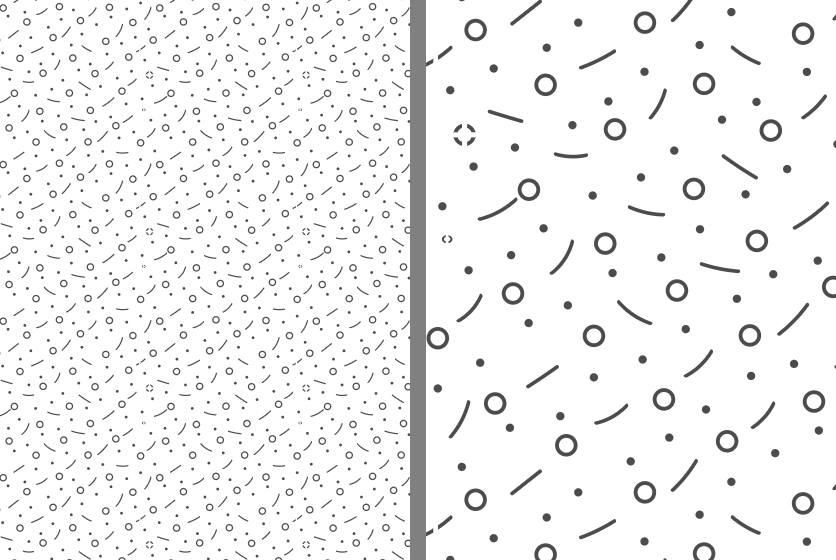
Left: the whole. Right: its middle third, enlarged.
Reproduce this pattern procedurally as a Shadertoy shader.

```glsl
// Seamless confetti: thin grey rings, bowed dashes and small dots on white.
// One square tile holds 108 jittered points of a wrapped slanted lattice,
// and the nearest mark gives the distance. A few marks at the seam are worn.

vec4 hash4(float n) {
    return fract(sin(n * vec4(12.99, 78.23, 37.72, 53.14) + 1.7) * 4375.85);
}

float ring(vec2 p) {
    return abs(length(p) - 0.0198) - 0.0041;
}

float dotMark(vec2 p) {
    return length(p) - 0.0088;
}

// Slightly bowed stroke with rounded ends
float dash(vec2 p, float angle, float halfLength, float bow) {
    float c = cos(angle), s = sin(angle);
    p = vec2(c * p.x + s * p.y, c * p.y - s * p.x);
    p.y -= bow * (p.x * p.x - 0.0007);
    p.x -= clamp(p.x, -halfLength, halfLength);
    return length(p) - 0.0039;
}

float confetti(vec2 p) {
    float nearest = 1.0;
    for (int k = 0; k < 108; k++) {
        float n = float(k);
        vec4 h = hash4(n);
        bool worn = k == 0 || k == 102 || k == 104;

        // Lattice point, jittered and wrapped around the tile
        vec2 site = vec2(n, 33.0 * n) / 108.0;
        if (!worn) site += (h.xy - 0.5) * 0.036;
        vec2 q = fract(p - site + 0.5) - 0.5;

        float d;
        if (k % 2 == 1) {
            d = dotMark(q);
        } else if (k % 4 == 2) {
            // Mostly rising strokes, the rest falling gently
            float angle = h.z < 0.58 ? mix(0.4, 1.1, h.w) : mix(-0.6, 0.0, h.w);
            if (worn) angle = 0.6;
            d = dash(q, angle, mix(0.031, 0.044, h.x), 4.5 * h.y);
            if (worn) d = max(d, 0.005 - abs(q.x + 0.006));
        } else if (k == 104) {
            // Shrunken remnant of a ring
            d = abs(length(q * vec2(1.0, 1.3)) - 0.009) - 0.0022;
            d = max(d, 0.003 - abs(q.x));
        } else {
            d = ring(q);
            // Ring cracked into four arcs
            if (worn) d = max(d, 0.0055 - min(abs(q.x), abs(q.y)));
        }
        nearest = min(nearest, d);
    }
    return nearest;
}

void mainImage(out vec4 fragColor, in vec2 fragCoord) {
    // About 2.6 tiles across and 3.6 down
    float tile = 0.2796;
    vec2 p = (fragCoord / iResolution.y - vec2(0.267, 0.866)) / tile;
    float pixel = 1.0 / (iResolution.y * tile);
    float ink = clamp(0.5 - confetti(p) / pixel, 0.0, 1.0);
    fragColor = vec4(mix(vec3(1.0), vec3(0.30), ink), 1.0);
}
```
